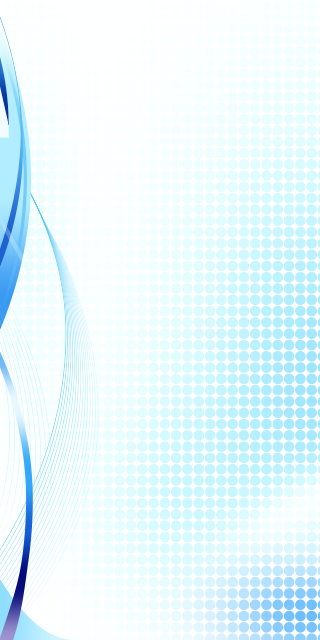
Reproduce this background procedurally as a WebGL 1 fragment shader.

```glsl
precision highp float;
uniform vec2 u_resolution;

float pixel;

// Antialiased coverage of a signed distance
float cover(float d) {
  return clamp(0.5 - d / pixel, 0.0, 1.0);
}

float glow(vec2 p, vec2 center, vec2 size) {
  vec2 q = (p - center) / size;
  return exp(-dot(q, q));
}

// Horizontal position of a sideways arc, bent differently above and below its peak
float arc(float y, vec2 peak, float bendAbove, float bendBelow) {
  float dy = y - peak.y;
  return peak.x - dy * dy * (dy < 0.0 ? bendAbove : bendBelow);
}

vec3 dotColor(vec2 p) {
  float lower = step(1.22, p.y);
  float cyan = glow(p, vec2(1.05, 1.22), vec2(0.45, mix(0.75, 0.42, lower)));
  cyan += 0.36 * glow(p, vec2(0.55, 1.58), vec2(0.28, 0.32));
  cyan += 0.2 * glow(p, vec2(0.09, 0.75), vec2(0.13, 0.5));
  // Pale diagonal sweep
  float sweep = dot(p - vec2(1.0, 1.56), vec2(0.46, 0.887));
  cyan *= 1.0 - 0.85 * exp(-sweep * sweep / 0.006) * smoothstep(0.6, 0.9, p.x);
  cyan = min(cyan, 1.0);
  vec3 color = 1.0 - vec3(0.38 * cyan, 0.11 * cyan * cyan, 0.0);
  float blue = glow(p, vec2(0.97, 1.92), vec2(0.25, 0.14));
  return mix(color, vec3(0.42, 0.74, 1.0), blue);
}

vec3 halftone(vec2 p) {
  vec2 cell = (p - vec2(0.0035, 0.0018)) / 0.03529;
  vec2 center = (floor(cell) + 0.5) * 0.03529 + vec2(0.0035, 0.0018);
  float disc = cover(length(p - center) - 0.0166);
  return mix(vec3(1.0), dotColor(center), disc);
}

// Broad ribbon on the upper left
vec3 upperRibbon(vec3 color, vec2 p) {
  float edge = arc(p.y, vec2(0.097, 0.56), 0.44, 0.437);
  vec3 fill = mix(vec3(0.7, 0.93, 1.0), vec3(0.22, 0.6, 0.95), smoothstep(0.6, 0.95, p.y));
  fill = mix(vec3(0.93, 1.0, 1.0), fill, smoothstep(0.08, 0.3, p.y));
  color = mix(color, fill, cover(p.x - edge));

  // Stripe beside the outer edge
  float stripe = abs(p.x - edge + 0.018) - 0.005;
  float stripeFade = smoothstep(0.15, 0.4, p.y) * smoothstep(0.98, 0.75, p.y);
  color = mix(color, vec3(0.37, 0.75, 0.96), 0.75 * cover(stripe) * stripeFade);

  // Dark streak that widens on the way down
  float streak = abs(p.x - arc(p.y, vec2(0.068, 0.43), 0.48, 0.48));
  streak -= mix(0.001, 0.01, smoothstep(0.25, 0.78, p.y));
  vec3 streakColor = mix(vec3(0.35, 0.73, 0.95), vec3(0.12, 0.38, 0.82), smoothstep(0.4, 0.75, p.y));
  color = mix(color, streakColor, cover(streak));

  // White gap below a dark blade
  float blade = 0.027 - 0.6 * pow(max(0.39 - p.y, 0.0), 2.0);
  float gap = max(p.x - blade, abs(p.y - 0.34) - 0.09);
  color = mix(color, vec3(0.95, 0.99, 1.0), cover(gap));
  float inner = (p.y - 0.27) * 0.225;
  float body = max(max(p.x - blade, inner - p.x), p.y - 0.39);
  vec3 bladeColor = mix(vec3(0.15, 0.5, 0.87), vec3(0.03, 0.2, 0.6), smoothstep(0.18, 0.32, p.y));
  return mix(color, bladeColor, cover(body));
}

// Fans of fine lines
vec3 lineFans(vec3 color, vec2 p) {
  float innerX = arc(p.y, vec2(0.206, 1.042), 0.576, 0.449);
  float outerX = arc(p.y, vec2(0.307, 1.302), 0.438, 0.603);
  outerX = mix(innerX, outerX, smoothstep(0.6, 0.8, p.y));
  float start = smoothstep(0.6, 0.615, p.y);
  for (int i = 0; i < 16; i++) {
    float t = float(i) / 15.0;
    float line = cover(abs(p.x - mix(innerX, outerX, t)) - 0.001);
    color = mix(color, vec3(0.32, 0.78, 0.95), line * start * mix(0.8, 0.12, sqrt(t)));
  }
  // Faint arcs crossing the ribbon
  for (int i = 0; i < 9; i++) {
    float t = float(i) / 8.0;
    float x = arc(p.y, vec2(0.03 + 0.13 * t, 1.36 + 0.1 * t), 0.5, 0.6);
    float fade = smoothstep(0.9, 1.1, p.y) * smoothstep(1.8, 1.4, p.y);
    color = mix(color, vec3(0.65, 0.91, 1.0), 0.45 * fade * cover(abs(p.x - x) - 0.001));
    float cross = abs(p.x - (p.y - 0.67 - 0.025 * t) * 0.55) - 0.0006;
    float band = step(p.x, 0.09) * smoothstep(0.65, 0.72, p.y) * smoothstep(0.94, 0.86, p.y);
    color = mix(color, vec3(0.85, 0.97, 1.0), 0.35 * band * cover(cross));
  }
  return color;
}

// Narrow ribbon and pale swoop on the lower left
vec3 lowerRibbon(vec3 color, vec2 p) {
  float swoop = 1.81 + 1.63 * p.x - 3.5 * p.x * p.x - p.y;
  vec3 swoopColor = mix(vec3(0.56, 0.87, 0.99), vec3(0.82, 0.96, 1.0), smoothstep(0.0, 0.2, p.x));
  color = mix(color, swoopColor, cover(swoop) * step(p.x, 0.23));

  float center = arc(p.y, vec2(0.092, 1.5625), 0.476, 0.38);
  float width = 0.0105 + 0.011 * smoothstep(1.75, 2.0, p.y);
  vec3 tone = mix(vec3(0.43, 0.72, 0.95), vec3(0.9, 0.97, 1.0), smoothstep(1.12, 1.25, p.y));
  tone = mix(tone, vec3(0.2, 0.66, 0.98), smoothstep(1.28, 1.46, p.y));
  tone = mix(tone, vec3(0.08, 0.38, 0.84), smoothstep(1.5, 1.65, p.y));
  tone = mix(tone, vec3(0.02, 0.04, 0.48), smoothstep(1.65, 1.8, p.y));
  tone = mix(tone, vec3(0.62, 0.58, 0.82), smoothstep(1.83, 2.0, p.y));
  return mix(color, tone, cover(abs(p.x - center) - width));
}

void main() {
  pixel = 1.0 / u_resolution.x;
  vec2 p = gl_FragCoord.xy / u_resolution * vec2(1.0, 2.0);
  p.y = 2.0 - p.y;
  vec3 color = halftone(p);
  color = upperRibbon(color, p);
  color = lineFans(color, p);
  color = lowerRibbon(color, p);
  gl_FragColor = vec4(color, 1.0);
}
```
